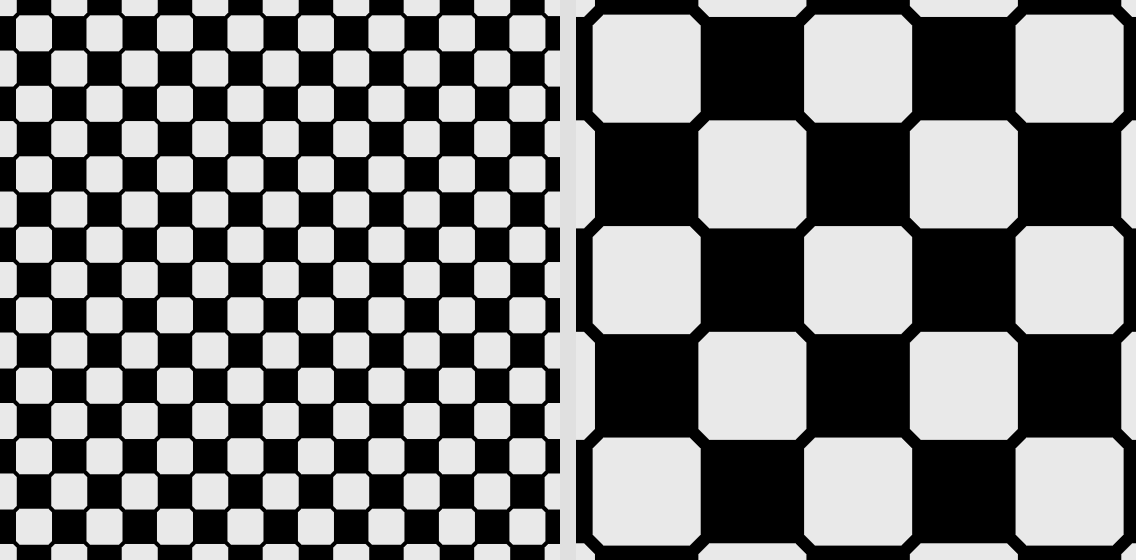
Left, the full canvas; right, a detail of the centre.
A Shadertoy shader for this pattern:

```glsl
// Checkerboard of pale chamfered tiles on black, linked by thin diagonal bars at the corners.

#define PERIOD 0.12587               // spacing of tiles within one row
#define ANCHOR vec2(0.3754, 0.6258)  // centre of one tile
#define HALF_SIDE 0.03216            // half the width of a tile
#define CHAMFER 0.0065               // length cut from each corner
#define TILE_COLOR vec3(0.915)
#define GROUND_COLOR vec3(0.0)

// Signed distance bound of a square with chamfered corners
float chamferedSquare(vec2 p) {
    p = abs(p);
    float sides = max(p.x, p.y) - HALF_SIDE;
    float corners = (p.x + p.y - 2.0 * HALF_SIDE + CHAMFER) * inversesqrt(2.0);
    return max(sides, corners);
}

// Offset from the nearest centre of a square lattice
vec2 repeatCell(vec2 p) {
    return (fract(p / PERIOD + 0.5) - 0.5) * PERIOD;
}

void mainImage(out vec4 fragColor, in vec2 fragCoord) {
    float pixel = 1.0 / iResolution.y;
    vec2 p = fragCoord * pixel - ANCHOR;

    // Two interleaved lattices form the checkerboard
    float evenRows = chamferedSquare(repeatCell(p));
    float oddRows = chamferedSquare(repeatCell(p + 0.5 * PERIOD));
    float dist = min(evenRows, oddRows);

    // One-pixel edge smoothing
    float coverage = clamp(0.5 - dist / pixel, 0.0, 1.0);
    fragColor = vec4(mix(GROUND_COLOR, TILE_COLOR, coverage), 1.0);
}
```
